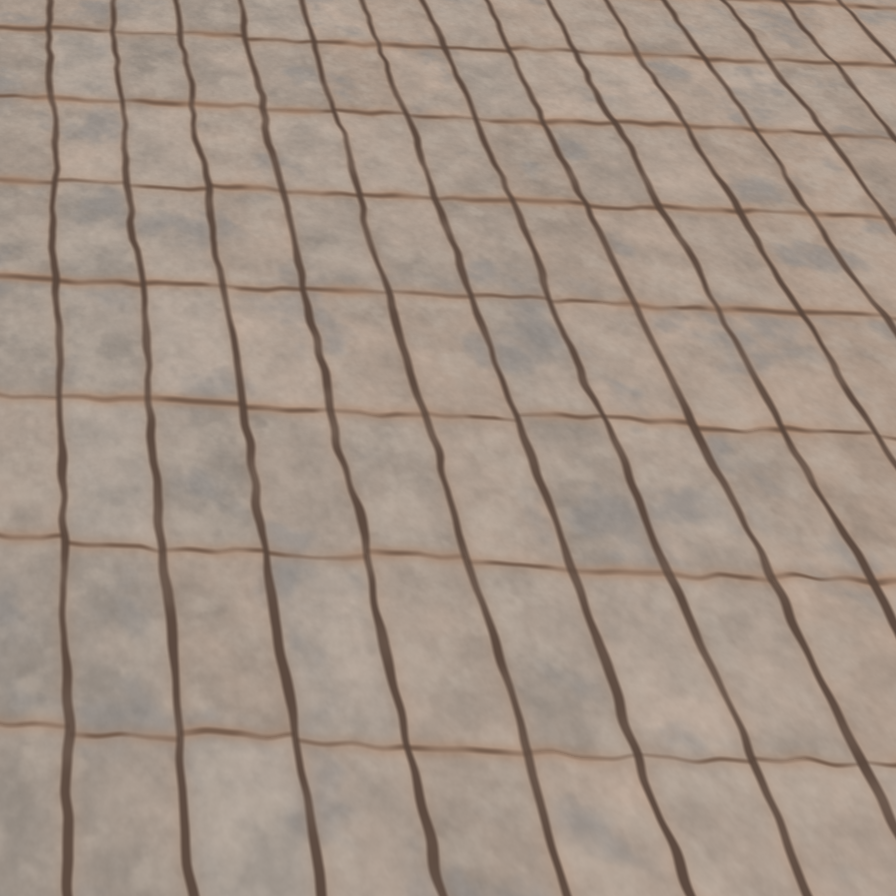
Write a WebGL 2 fragment shader that draws this texture.

```glsl
#version 300 es
precision highp float;

uniform vec2 u_resolution;
out vec4 fragColor;

// Perspective of the paving, in canvas units measured from the top left
const float ROW_HORIZON = 0.948;    // height of the vanishing line above the top
const float ROW_TILT = 0.046;
const float ROW_SCALE = 13.22;
const float ROW_OFFSET = 7.531;
const float COLUMN_HORIZON = 1.031;
const float COLUMN_TILT = 0.055;
const float COLUMN_WIDTH = 0.0695;
const float COLUMN_OFFSET = 0.338;
const float VANISH_X = 0.0306;

// Joints: half widths at unit depth, softness and irregularity
const float LONG_JOINT = 0.0025;
const float CROSS_JOINT = 0.0014;
const float JOINT_SOFTNESS = 0.0026;
const float LONG_WOBBLE = 0.085;
const float CROSS_SHIFT = 0.06;
const float RUST_REACH = 0.0075;

// Surface
const float BLOTCH_STRENGTH = 0.10;
const float GRAIN_STRENGTH = 0.055;
const float BRICK_VARIATION = 0.045;

const vec3 COOL_BRICK = vec3(0.622, 0.584, 0.548);
const vec3 WARM_BRICK = vec3(0.690, 0.614, 0.555);
const vec3 PALE_DUST = vec3(0.705, 0.655, 0.605);
const vec3 BLUE_STAIN = vec3(0.545, 0.530, 0.520);
const vec3 RUST = vec3(0.660, 0.500, 0.390);
const vec3 LONG_SHADOW = vec3(0.345, 0.275, 0.235);
const vec3 CROSS_SHADOW = vec3(0.435, 0.345, 0.285);

float hash(vec2 cell) {
    uvec2 k = uvec2(ivec2(floor(cell))) * uvec2(1597334673u, 3812015801u);
    uint h = (k.x ^ k.y) * 1597334673u;
    h = (h ^ (h >> 15)) * 2246822519u;
    h ^= h >> 13;
    return float(h >> 8) / 16777216.0;
}

float noise(vec2 p) {
    vec2 i = floor(p), f = fract(p);
    f = f * f * (3.0 - 2.0 * f);
    float low = mix(hash(i), hash(i + vec2(1, 0)), f.x);
    float high = mix(hash(i + vec2(0, 1)), hash(i + vec2(1, 1)), f.x);
    return mix(low, high, f.y);
}

float fbm(vec2 p) {
    float sum = 0.0, weight = 0.5;
    for (int i = 0; i < 4; i++) {
        sum += weight * noise(p);
        p = mat2(1.6, 1.2, -1.2, 1.6) * p + 7.3;
        weight *= 0.5;
    }
    return sum / 0.9375;
}

// Coverage of a soft line at a given distance from its centre
float joint(float dist, float halfWidth) {
    float soft = max(JOINT_SOFTNESS, 0.8 / u_resolution.y);
    return 1.0 - smoothstep(max(halfWidth - soft, 0.0), halfWidth + soft, dist);
}

void main() {
    vec2 p = gl_FragCoord.xy / u_resolution;
    p.y = 1.0 - p.y;

    // Project the canvas onto the ground: one unit per brick
    float rowDepth = p.y + ROW_HORIZON - ROW_TILT * p.x;
    float depth = p.y + COLUMN_HORIZON - COLUMN_TILT * p.x;
    float u = (p.x - VANISH_X) / (COLUMN_WIDTH * depth) - COLUMN_OFFSET;
    float v = ROW_SCALE / rowDepth - ROW_OFFSET;
    vec2 ground = vec2(u, v * 2.0);

    // Wavering long joints, and cross joints that step between columns
    float line = round(u);
    u += LONG_WOBBLE * (noise(vec2(line * 5.0, v * 1.7 + 20.0)) - 0.5);
    u += 0.04 * (noise(vec2(line * 9.0, v * 7.0 + 60.0)) - 0.5);
    float column = floor(u);
    v += CROSS_SHIFT * (hash(vec2(column, round(v) + 40.0)) - 0.5);
    v += 0.03 * (noise(ground * vec2(4.0, 1.0) + 90.0) - 0.5);
    vec2 brick = vec2(column, floor(v));
    float longDist = abs(u - round(u)) * COLUMN_WIDTH * depth * 0.92;
    float crossDist = abs(v - round(v)) * rowDepth * rowDepth / ROW_SCALE;

    // Brick colour: warmer to the upper right, with tone set per brick
    float tone = hash(brick + 130.0);
    float blotch = fbm(ground * 2.3 + brick * 3.0 + 200.0);
    float warmth = 0.12 + 0.55 * p.x + 0.25 * (1.0 - p.y) + 0.5 * (hash(brick + 310.0) - 0.5);
    vec3 color = mix(COOL_BRICK, WARM_BRICK, clamp(warmth + 0.8 * (blotch - 0.5), 0.0, 1.0));
    color += BRICK_VARIATION * (tone - 0.5) + BLOTCH_STRENGTH * (blotch - 0.5);

    // Pale dust, bluish stains and fine grain
    float dust = smoothstep(0.45, 0.75, fbm(ground * 3.1 + 400.0));
    float stain = smoothstep(0.58, 0.82, fbm(ground * 1.4 + 520.0));
    color = mix(color, PALE_DUST, 0.5 * dust);
    color = mix(color, BLUE_STAIN, 0.6 * stain);
    color += GRAIN_STRENGTH * (fbm(ground * vec2(13.0, 11.0) + 600.0) - 0.5);

    // Rust and worn edges gathered beside the joints
    float wear = noise(ground * vec2(2.0, 3.0) + 700.0);
    float crossRust = exp(-pow(crossDist / (RUST_REACH * depth * 0.7), 2.0));
    float longRust = exp(-pow(longDist / (RUST_REACH * depth * 0.8), 2.0));
    color = mix(color, RUST, crossRust * (0.15 + 0.5 * wear) + longRust * 0.22 * (1.0 - crossRust));

    // Dark joints with uneven width and dirt filling
    float crossWidth = CROSS_JOINT * depth * (0.5 + wear);
    float longWidth = LONG_JOINT * depth * (0.7 + 0.6 * noise(vec2(line * 3.0, v * 4.0 + 800.0)));
    float fill = smoothstep(0.2, 0.8, noise(ground * vec2(3.0, 2.0) + 900.0));
    color = mix(color, CROSS_SHADOW, joint(crossDist, crossWidth) * mix(0.9, 0.4, fill));
    color = mix(color, LONG_SHADOW, joint(longDist, longWidth) * mix(0.95, 0.72, fill * wear));

    fragColor = vec4(clamp(color, 0.0, 1.0), 1.0);
}
```
